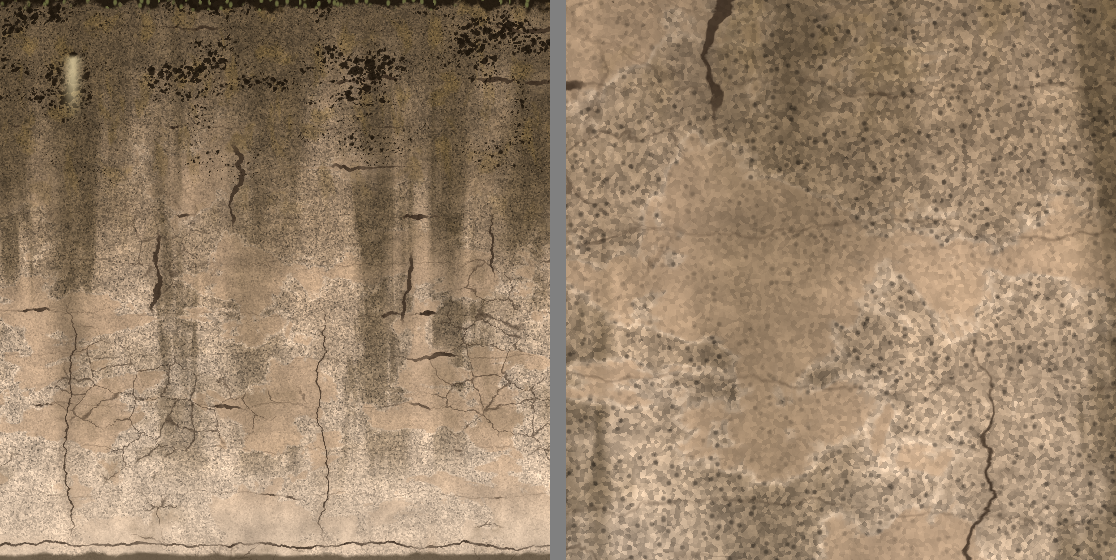
Left, the full canvas; right, a detail of the centre.
Write a Shadertoy shader that draws this texture.

```glsl
const vec3 PALE = vec3(.85, .755, .655);
const vec3 TAN = vec3(.66, .56, .455);
const vec3 PLASTER = vec3(.76, .63, .505);
const vec3 STAIN = vec3(.41, .345, .26);
const vec3 GRIME = vec3(.345, .285, .205);
const vec3 OCHRE = vec3(.46, .37, .20);
const vec3 MOSS = vec3(.11, .08, .045);
const vec3 CRACK = vec3(.19, .14, .10);
const vec3 LEAF = vec3(.42, .43, .25);
const vec3 DRIP = vec3(.84, .77, .60);
const float SEAMS = 12.;
const float SOFT = .0018;
const float GRAIN = .50;
const mat2 TURN = mat2(.8, .6, -.6, .8);

vec2 hash(vec2 p) {
    vec3 q = fract(p.xyx * vec3(.1031, .1030, .0973));
    q += dot(q, q.yzx + 33.33);
    return fract((q.xx + q.yz) * q.zy);
}

// Layered, warped sines, roughly -1 to 1
float waves(vec2 p) {
    float sum = 0., amp = .5;
    for (int i = 0; i < 6; i++) {
        p = TURN * p + 1.7 * float(i);
        p += .6 * sin(p.yx * .8);
        sum += amp * sin(p.x) * sin(p.y);
        p *= 1.8;
        amp *= .6;
    }
    return sum;
}

// Cellular noise: nearest distance, gap to the second, random value per cell
vec3 cells(vec2 p) {
    vec2 base = floor(p), nearest = base;
    float f1 = 9., f2 = 9.;
    for (int y = -1; y <= 1; y++)
    for (int x = -1; x <= 1; x++) {
        vec2 id = base + vec2(x, y);
        float d = length(id + hash(id) - p);
        if (d < f1) { f2 = f1; f1 = d; nearest = id; }
        else f2 = min(f2, d);
    }
    return vec3(f1, f2 - f1, hash(nearest + 57.).x);
}

float line(float d, float width) {
    return 1. - smoothstep(width, width + SOFT, abs(d));
}

float bell(float d, float width) {
    return exp(-d * d / (width * width));
}

void mainImage(out vec4 fragColor, in vec2 fragCoord) {
    vec2 p = fragCoord / iResolution.y;
    float broad = waves(p * 11. + 4.);
    float mottle = waves(p * 45. + 9.);
    float fine = waves(p * 130. + 20.);
    float streak = waves(vec2(p.x * 27., p.y * 3.) + 2.);
    float top = smoothstep(.42, .93, p.y + .16 * broad + .16 * streak);

    // Weathered wall with smooth plaster and vertical stains
    float field = waves(p * vec2(13., 21.) + 31.) + .3 * mottle + .1 * fine;
    float plaster = smoothstep(.04, .13, field) * (1. - top);
    float rim = bell(field - .05, .07) * (1. - top);
    vec3 wall = mix(PALE, TAN, smoothstep(.05, .7, p.y + .12 * broad));
    float stain = smoothstep(-.1, .4, streak + .25 * mottle);
    float sway = p.x + .01 * broad + .004 * mottle;
    float channel = bell(sway - .125, .032) * smoothstep(.1, .45, p.y);
    channel = max(channel, .8 * bell(sway - .45, .05) * smoothstep(.16, .26, p.y));
    stain = max(stain * (1. - .7 * plaster), channel * (1. - .35 * plaster));
    stain *= smoothstep(.06, .4, p.y + .1 * broad);
    wall = mix(wall, PLASTER, .65 * plaster * smoothstep(.0, .2, p.y));
    wall = mix(wall, PALE, .5 * rim);
    wall = mix(wall, STAIN, .8 * stain * (1. - .5 * rim));
    wall = mix(wall, GRIME, .85 * top);
    float lichen = smoothstep(.1, .6, waves(p * vec2(60., 35.))) * smoothstep(.5, .8, p.y);
    wall = mix(wall, OCHRE, .4 * lichen);
    wall *= 1. + .13 * mottle + .08 * broad;

    // Mineral grain and tiny pits
    float rough = mix(1., .4, plaster) * mix(.6, 1., smoothstep(0., .35, p.y));
    float grit = .75 * cells(p * 390.).z + .25 * cells(p * 210. + 5.).z - .5;
    wall *= 1. + rough * (GRAIN * grit + .1 * fine);
    vec3 pit = cells(p * 190.);
    wall *= 1. - .35 * rough * step(.8, pit.z) * (1. - smoothstep(.12, .4, pit.x));

    // Fine craquelure
    vec2 bent = p + .012 * vec2(mottle, waves(p * 40. + 70.)) + .002 * fine;
    float net = 1. - smoothstep(.01, .06, cells(bent * vec2(17., 21.)).y);
    float netArea = smoothstep(.05, .35, waves(p * 9. + 50.)) * (1. - smoothstep(.45, .75, p.y));
    wall = mix(wall, STAIN, .3 * netArea * smoothstep(0., .5, mottle + .2));
    wall = mix(wall, CRACK, .5 * net * netArea);

    // Horizontal seams that open into thick cracks
    for (float i = 0.; i < SEAMS; i++) {
        float level = (i + .36 + .2 * (hash(vec2(i, 3.)).x - .5)) / SEAMS;
        float d = p.y - level - .011 * waves(vec2(p.x * 24., i * 9.)) - .003 * fine;
        float open = smoothstep(.18, .6, waves(vec2(p.x * 13. + i * 4., i * 5. + 3.)));
        if (i < 1.) open = max(open, .25);
        float halo = open * exp(-abs(d) / .022) * (1. - .6 * top);
        wall = mix(wall, mix(PLASTER, PALE, .3), .65 * halo);
        float dark = mix(.25, .9, smoothstep(0., .35, open)) * (.75 + .5 * mottle);
        wall = mix(wall, CRACK, line(d, .003 * open * (1. + mottle)) * clamp(dark, 0., 1.));
    }

    // Vertical cracks: two long, the rest short
    for (float i = 0.; i < 6.; i++) {
        float isLong = step(mod(i, 3.), .5);
        vec2 r = hash(vec2(i, 21.));
        float middle = mix(.48 + .32 * r.x, .25, isLong);
        float reach = mix(.05 + .04 * r.y, .24, isLong);
        float span = 1. - smoothstep(.6, 1., abs(p.y - middle) / reach);
        float d = p.x - .125 - .15 * i - .02 * waves(vec2(p.y * 19., i * 8. + 2.)) - .004 * fine;
        float width = mix(.0025 * r.y + .0006, .0002, isLong) * span * (1. + 1.6 * mottle);
        wall = mix(wall, TAN * .8, .4 * span * exp(-abs(d) / .014));
        wall = mix(wall, CRACK, .75 * span * line(d, max(width, 0.)));
    }

    // Moss spots gathering towards the top
    float clump = smoothstep(-.1, .5, waves(p * vec2(17., 30.) + 13.));
    float damp = smoothstep(.55, .93, p.y);
    for (float i = 0.; i < 3.; i++) {
        vec3 spot = cells((p + .004 * mottle + .003 * fine) * (52. + 44. * i) + 11. * i);
        float radius = .47 * spot.z * damp * (.3 + clump) - .07;
        wall = mix(wall, MOSS, .85 * (1. - smoothstep(radius - .06, radius + .08, spot.x)));
    }

    // Pale drip
    float fall = smoothstep(.77, .87, p.y) * (1. - smoothstep(.893, .905, p.y));
    wall = mix(wall, DRIP, .85 * fall * bell(p.x - .13 + .002 * mottle, .013));

    // Overgrown top edge and dark foot
    float edge = smoothstep(.983, .994, p.y + .018 * mottle + .008 * fine);
    vec3 tuft = cells(p * vec2(120., 75.));
    vec3 growth = mix(MOSS, LEAF, step(.6, tuft.z) * (1. - smoothstep(.2, .6, tuft.x)));
    wall = mix(wall, growth, .9 * edge);
    wall = mix(wall, STAIN * .8, .8 * (1. - smoothstep(.006, .014, p.y + .006 * mottle)));
    fragColor = vec4(clamp(wall, 0., 1.), 1.);
}
```
